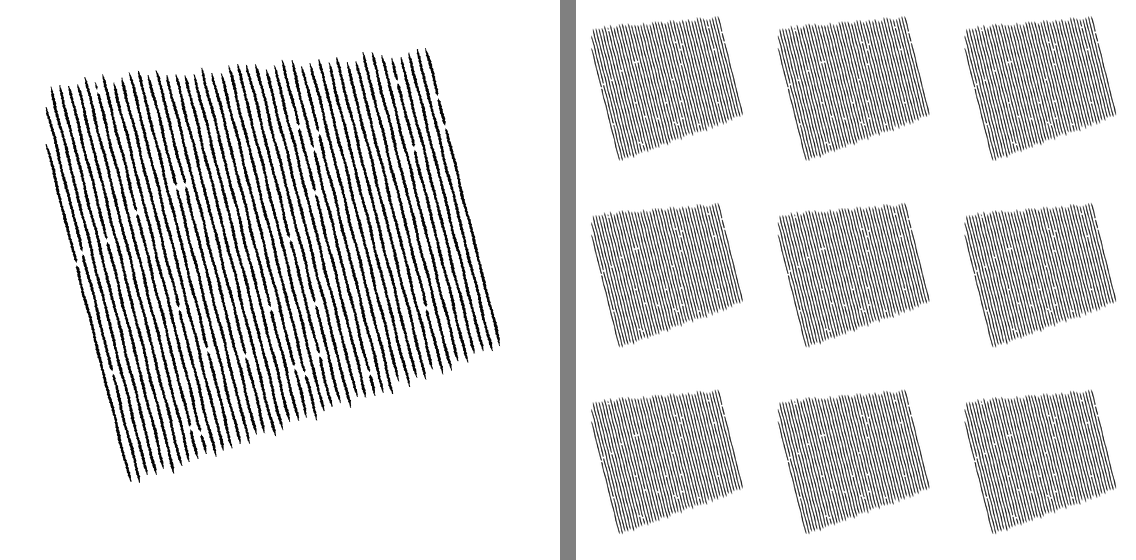
Left: one tile. Right: repeated 3 by 3.
A Shadertoy shader for this pattern:

```glsl
const float TAU = 6.2831853;
const float LINES = 45.0;
const float SPACING = 0.01637;    // horizontal step between lines
const float FIRST = 0.0189;       // first line, extended to the top edge
const float LEAN = 0.249;         // sideways travel per unit of drop
const float LEFT_MARGIN = 0.083;
const float HALF_WIDTH = 0.0025;
const vec3 PAPER = vec3(1.0);
const vec3 INK = vec3(0.02);

float hash(vec2 p) {
    vec3 q = fract(vec3(p.xyx) * vec3(0.1031, 0.1030, 0.0973));
    q += dot(q, q.yzx + 33.33);
    return fract((q.x + q.y) * q.z);
}

// Layered sines, roughly -1 to 1, periodic over one canvas
float waves(float t, float freq, float seed) {
    float a = sin(TAU * (t * freq + hash(vec2(seed, 1.7))));
    float b = sin(TAU * (t * floor(freq * 1.63) + hash(vec2(seed, 5.3))));
    return 0.6 * a + 0.4 * b;
}

// Distance along a line to its nearest rare break
float breakDistance(float drop, float id, float cells, float chance) {
    float cell = floor(drop * cells);
    float present = step(hash(vec2(id + 3.0, cell + 17.0)), chance);
    float center = mix(0.2, 0.8, hash(vec2(id + 41.0, cell + 7.0)));
    return mix(1.0, abs(fract(drop * cells) - center) / cells, present);
}

// Distance from the uneven ends, positive inside the line
float endDistance(float drop, float id, float intercept) {
    float t = id / (LINES - 1.0);
    float top = mix(0.151, 0.091, t) + 0.020 * (hash(vec2(id, 11.0)) - 0.5);
    float bottom = mix(0.868, 0.622, t) + 0.018 * (hash(vec2(id, 23.0)) - 0.5);
    top = max(top, (LEFT_MARGIN - intercept) / LEAN);
    return min(drop - top, bottom - drop);
}

float roughLine(float offset, float drop, float id, float intercept) {
    // Slow sideways drift
    offset -= 0.0011 * waves(drop, 7.0, id) + 0.0004 * waves(drop, 38.0, id + 60.0);

    // Swelling stroke with separately toothed sides
    float side = offset < 0.0 ? 100.0 : 200.0;
    float width = HALF_WIDTH * (1.0 + 0.16 * waves(drop, 13.0, id + 300.0));
    width += 0.0007 * waves(drop, 137.0, id + side);

    // Pointed ends and breaks
    float end = endDistance(drop, id, intercept);
    width *= mix(0.35, 1.0, smoothstep(0.0, 0.014, end));
    float gap = breakDistance(drop, id, 10.0, 0.07);
    width *= smoothstep(0.0015, 0.0075, gap);

    float body = (abs(offset) - width) / sqrt(1.0 + LEAN * LEAN);
    return max(max(body, -end), 0.0026 - gap);
}

void mainImage(out vec4 fragColor, in vec2 fragCoord) {
    vec2 uv = fragCoord / iResolution.xy;
    float pixel = 1.0 / min(iResolution.x, iResolution.y);
    float drop = 1.0 - uv.y;

    // Slanted coordinates select the nearest line
    float slanted = uv.x - LEAN * drop;
    float id = clamp(round((slanted - FIRST) / SPACING), 0.0, LINES - 1.0);
    float intercept = FIRST + id * SPACING;

    float d = roughLine(slanted - intercept, drop, id, intercept);
    float coverage = clamp(0.5 - d / pixel, 0.0, 1.0);
    fragColor = vec4(mix(PAPER, INK, coverage), 1.0);
}
```
